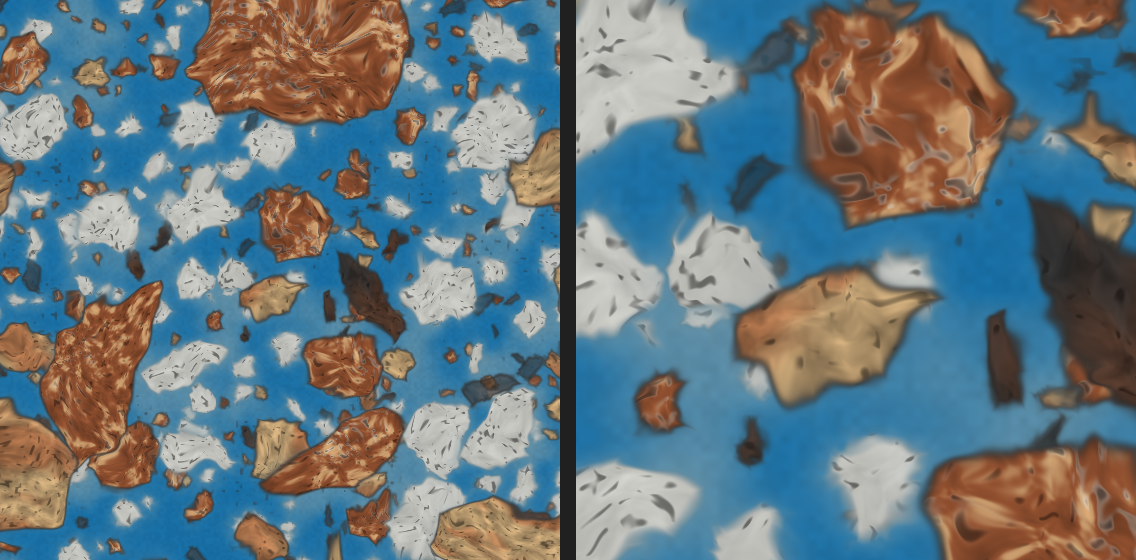
Left, the full canvas; right, a detail of the centre.
A WebGL 1 fragment shader for this texture:

```glsl
precision highp float;
// Thin section of sand: angular mineral grains scattered in blue resin.
uniform vec2 u_resolution;

#define RESIN vec3(0.09, 0.43, 0.64)
#define HAZE vec3(0.45, 0.59, 0.65)
#define QUARTZ vec3(0.76, 0.76, 0.74)
#define BUFF vec3(0.72, 0.60, 0.43)
#define RUST vec3(0.58, 0.32, 0.19)
#define DARK vec3(0.18, 0.18, 0.18)
#define QUARTZ_SHARE 0.40
#define BUFF_SHARE 0.18
#define RUST_SHARE 0.22
#define EDGE 0.0022
#define RIM 0.0032
#define HALO 0.008

float random(vec2 p) {
  return fract(sin(dot(p, vec2(127.1, 311.7))) * 43758.5453);
}

float noise(vec2 p) {
  vec2 i = floor(p), f = fract(p);
  f = f * f * (3.0 - 2.0 * f);
  vec2 e = vec2(1.0, 0.0);
  return mix(mix(random(i), random(i + e), f.x),
             mix(random(i + e.yx), random(i + e.xx), f.x), f.y);
}

float fbm(vec2 p) {
  float sum = 0.0, amp = 0.5;
  for (int i = 0; i < 3; i++) {
    sum += amp * noise(p);
    p = p * 2.1 + 13.7;
    amp *= 0.5;
  }
  return sum / 0.875;
}

// Distance to a random convex polygon, flattened along its y axis.
float grainShape(vec2 q, float radius, float aspect, vec2 id) {
  float d = -10.0;
  for (int i = 0; i < 7; i++) {
    float k = float(i);
    float angle = (k + 0.7 * random(id + k * 3.1)) * 6.28318 / 7.0;
    float reach = radius * mix(0.68, 1.0, random(id + k * 5.7 + 40.0));
    vec2 normal = vec2(cos(angle), sin(angle) * aspect);
    d = max(d, (dot(q, normal) - reach) / length(normal));
  }
  return d;
}

// Surface colour: pitted quartz, stained buff, speckled rust or dark mica.
vec3 mineral(float kind, vec2 q, float seed) {
  vec2 s = q + seed * 7.0;
  float stain = smoothstep(0.4, 0.68, fbm(s * vec2(9.0, 17.0)));
  float mottle = fbm(s * vec2(55.0, 75.0));
  float grit = noise(s * 170.0);
  float pits = smoothstep(0.7, 0.95, grit);
  if (kind < QUARTZ_SHARE) {
    return QUARTZ * (0.88 + 0.24 * mottle) * (1.0 - 0.45 * pits);
  }
  kind -= QUARTZ_SHARE;
  vec3 color = mix(BUFF, RUST, 0.65 * stain);
  if (kind > BUFF_SHARE) {
    color = mix(RUST, BUFF, 0.75 * smoothstep(0.48, 0.72, mottle));
    color = mix(color, QUARTZ, 0.5 * stain * smoothstep(0.5, 0.8, grit));
  }
  if (kind > BUFF_SHARE + RUST_SHARE) {
    color = mix(DARK, RUST * 0.75, 0.5 * stain);
  }
  return color * (0.6 + 0.75 * mottle) * (1.0 - 0.4 * pits);
}

// Paints one size class of grains; kinds limits which minerals occur.
vec3 addGrains(vec3 color, vec2 p, float cells, float density,
               vec2 radii, vec2 kinds, float seed) {
  vec2 g = p * cells + seed * 3.7;
  g += 0.22 * (vec2(noise(g * 3.0), noise(g * 3.0 + 50.0)) - 0.5);
  g += 0.07 * (vec2(noise(g * 11.0), noise(g * 11.0 + 50.0)) - 0.5);
  for (int y = -1; y <= 1; y++) {
    for (int x = -1; x <= 1; x++) {
      vec2 cell = floor(g) + vec2(float(x), float(y));
      vec2 id = cell + seed * 19.3;
      if (random(id) > density) continue;
      vec2 center = cell + 0.2 + 0.6 * vec2(random(id + 1.3), random(id + 2.9));
      float kind = mix(kinds.x, kinds.y, random(id + 4.1));
      float isQuartz = 1.0 - step(QUARTZ_SHARE, kind);
      float isDark = step(QUARTZ_SHARE + BUFF_SHARE + RUST_SHARE, kind);
      float angle = 3.14159 * random(id + 6.7);
      float aspect = 1.1 + 1.3 * pow(random(id + 8.3), 2.0) + 0.9 * isDark;
      float radius = mix(radii.x, radii.y, random(id + 9.9));
      float c = cos(angle), s = sin(angle);
      vec2 q = mat2(c, -s, s, c) * (g - center);
      float d = grainShape(q, radius, aspect, id) / cells;
      if (d > 0.04) continue;

      // Pale halo, body, then a dark rim on all but the quartz.
      float blur = EDGE * (1.0 + 2.0 * isQuartz * random(id + 11.0));
      float body = 1.0 - smoothstep(-blur, blur, d);
      float clear = isDark * step(0.55, random(id + 12.0));
      float glow = exp(-max(d, 0.0) / HALO) * (0.25 + 0.4 * isQuartz);
      color = mix(color, HAZE, glow * (1.0 - isDark));
      color = mix(color, mineral(kind, q / cells, random(id + 14.0)),
                  body * (1.0 - 0.4 * clear));
      float rim = exp(-d * d / (RIM * RIM));
      color = mix(color, DARK, 0.6 * rim * (1.0 - 0.85 * isQuartz));
    }
  }
  return color;
}

void main() {
  vec2 p = gl_FragCoord.xy / u_resolution.y;

  // Resin with cloudy patches and fine dust.
  float cloud = smoothstep(0.5, 0.8, fbm(p * 7.0 + 4.0));
  vec3 color = mix(RESIN, HAZE, 0.65 * cloud);
  color *= 0.96 + 0.08 * noise(p * 190.0);
  float dust = smoothstep(0.78, 0.95, noise(p * 130.0));
  color = mix(color, DARK, 0.5 * dust * smoothstep(0.5, 0.7, fbm(p * 9.0)));

  // Size classes from chips to pebbles.
  color = addGrains(color, p, 27.0, 0.32, vec2(0.2, 0.42), vec2(0.1, 1.0), 1.0);
  color = addGrains(color, p, 14.0, 0.62, vec2(0.28, 0.52), vec2(0.0, 1.0), 2.0);
  color = addGrains(color, p, 7.0, 0.72, vec2(0.36, 0.62), vec2(0.0, 0.96), 3.0);
  color = addGrains(color, p, 2.7, 0.42, vec2(0.36, 0.56), vec2(0.42, 0.7), 4.0);
  gl_FragColor = vec4(color, 1.0);
}
```
